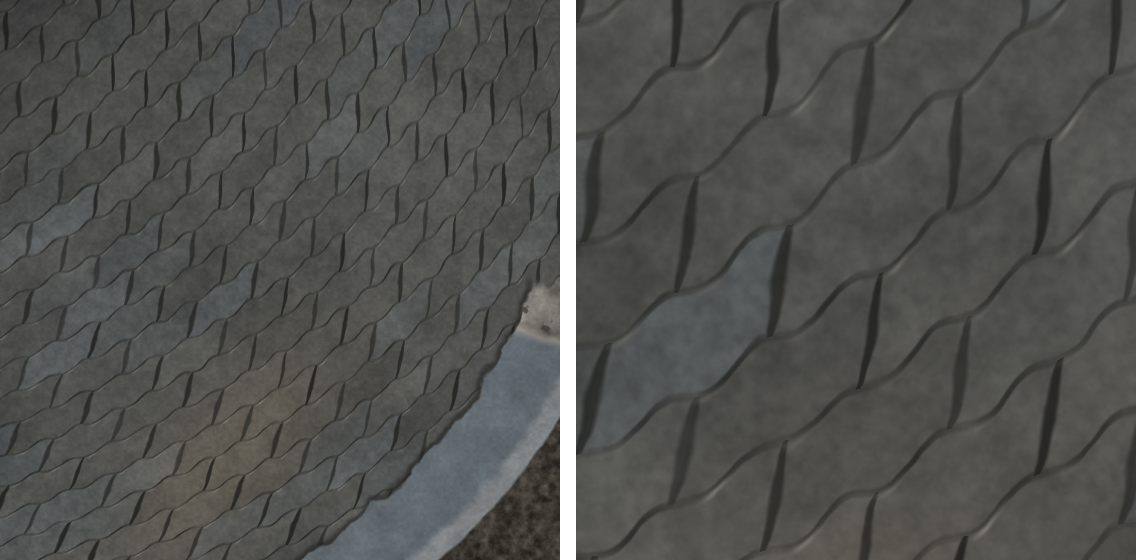
Left: the whole. Right: its middle third, enlarged.
Give the GLSL for this texture, as a three.js fragment shader.

```glsl
// Curving courses of interlocking grey pavers beside a worn concrete curb.
varying vec2 vUv;

const float TAU = 6.2831853;
const vec3 STONE = vec3(0.315, 0.315, 0.305);
const vec3 STONE_COOL = vec3(0.345, 0.365, 0.370);
const vec3 STONE_WARM = vec3(0.420, 0.385, 0.325);
const vec3 JOINT = vec3(0.130, 0.130, 0.122);
const vec3 LIT_EDGE = vec3(0.510, 0.500, 0.470);
const vec3 CURB_TOP = vec3(0.375, 0.405, 0.430);
const vec3 CURB_FACE = vec3(0.500, 0.515, 0.525);
const vec3 RUBBLE = vec3(0.470, 0.460, 0.435);
const vec3 SOIL = vec3(0.235, 0.220, 0.195);

float hash(vec2 p) {
  p = fract(p * vec2(0.1031, 0.1137));
  p += dot(p, p.yx + 33.33);
  return fract((p.x + p.y) * p.x * 17.0 + p.y * 29.0);
}

float noise(vec2 p) {
  vec2 i = floor(p), f = fract(p);
  f = f * f * (3.0 - 2.0 * f);
  float low = mix(hash(i), hash(i + vec2(1.0, 0.0)), f.x);
  float high = mix(hash(i + vec2(0.0, 1.0)), hash(i + 1.0), f.x);
  return mix(low, high, f.y);
}

// Layered noise, centred on zero.
float fbm(vec2 p) {
  float sum = 0.0, amp = 0.5;
  for (int i = 0; i < 4; i++) {
    sum += amp * (noise(p) - 0.5);
    p = mat2(1.6, 1.2, -1.2, 1.6) * p + 7.3;
    amp *= 0.5;
  }
  return sum;
}

// Curved lattice: x runs along a course, y counts the courses.
vec2 courseCoords(vec2 q) {
  float m = 13.36 * q.x + 4.84 * q.y + 2.654 * q.x * q.x
          - 2.536 * q.x * q.y + 3.834 * q.y * q.y - 0.425;
  float n = -3.379 * q.x + 8.678 * q.y - 1.18 * q.x * q.y
          - 0.442 * q.y * q.y - 0.42;
  return vec2(m - n, m + n + 0.5);
}

vec3 pavers(vec2 q, float grain) {
  vec2 st = courseCoords(q);
  st += 0.14 * vec2(fbm(q * 24.0), fbm(q * 24.0 + 40.0));

  // Wavy course lines, with end joints staggered by half a stone.
  float across = st.y - 0.075 * sin(TAU * st.x);
  float course = floor(across);
  float c = across - course - 0.5;
  float along = (st.x - course + 0.12 * c + 0.5 * c * c * c) * 0.5;
  vec2 stone = vec2(floor(along), course);
  float endDist = abs(fract(along + 0.5) - 0.5) * 2.0;
  float lineDist = 0.5 - abs(c);

  // Stone tint, stains and grain.
  float tone = hash(stone + 61.0);
  vec3 col = mix(STONE, STONE_COOL, 0.75 * smoothstep(0.65, 1.0, tone));
  col *= 0.94 + 0.13 * hash(stone + 17.0);
  col *= 1.0 + 0.30 * fbm(q * 9.0) + 0.24 * fbm(q * 60.0) + grain;

  // Warm patch of light near the lower edge.
  vec2 d = q - vec2(0.40, 0.82);
  vec2 glow = vec2(dot(d, vec2(0.70, -0.71)) / 0.25, dot(d, vec2(0.71, 0.70)) / 0.10);
  float warm = exp(-dot(glow, glow));
  col = mix(col, STONE_WARM * (1.0 + grain + 0.3 * fbm(q * 50.0)), 0.6 * warm);

  // Deep end joints and thinner course joints.
  vec2 jointId = vec2(floor(along + 0.5), course);
  float depth = mix(0.55, 1.0, hash(jointId + 83.0));
  float width = mix(0.065, 0.11, hash(jointId + 29.0)) * (1.15 - 1.2 * abs(c));
  float endJoint = depth * (1.0 - smoothstep(width * 0.35, width * 1.2, endDist));
  float steep = 0.5 - 0.5 * cos(TAU * st.x);
  float wear = 0.7 + 0.9 * noise(q * 33.0);
  float lineJoint = (1.0 - smoothstep(0.015, 0.065, lineDist)) * (0.22 + 0.33 * steep) * wear;
  col = mix(col, JOINT, clamp(max(endJoint * 0.92, lineJoint), 0.0, 1.0));

  // Short lit lips on the flatter part of each course line.
  float lineId = floor(across + 0.5);
  float lipSeed = hash(vec2(floor(st.x), lineId) + 47.0);
  vec2 lip = vec2((fract(st.x) - 0.20 - 0.16 * lipSeed) / 0.15, (across - lineId - 0.035) / 0.035);
  float shine = exp(-dot(lip, lip)) * (0.15 + 0.60 * lipSeed + 0.3 * warm);
  return mix(col, LIT_EDGE, clamp(shine, 0.0, 0.9));
}

// Curb top, bright front face, broken end and soil, by radius.
vec3 border(vec2 q, float radius, float grain) {
  float rough = fbm(q * 28.0);
  vec3 curb = mix(CURB_TOP, CURB_FACE, smoothstep(1.012, 1.030, radius + 0.012 * rough));
  curb *= 1.0 + 0.28 * rough + 0.8 * grain;
  float endDist = q.y - 0.592 - 0.25 * (q.x - 0.93) + 0.008 * rough;
  vec3 broken = RUBBLE * (0.95 + 1.1 * rough + grain);
  broken = mix(broken, JOINT * 1.5, 0.7 * smoothstep(0.10, 0.22, fbm(q * 45.0 + 9.0)));
  vec3 col = mix(broken, curb, smoothstep(-0.003, 0.005, endDist));
  col = mix(col, LIT_EDGE * 1.12, 0.7 * exp(-pow(endDist / 0.009, 2.0)));
  vec3 soil = SOIL * (1.0 + 1.3 * fbm(q * 75.0) + 2.0 * grain);
  return mix(col, soil, smoothstep(1.053, 1.060, radius + 0.008 * rough));
}

void main() {
  vec2 q = vec2(vUv.x, 1.0 - vUv.y);
  float grain = 0.22 * fbm(q * 170.0);
  float radius = length(q - vec2(0.098, 0.195));

  // Ragged inner edge; the border stops at the broken end.
  float ragged = radius + 0.035 * fbm(q * 21.0);
  float reach = smoothstep(0.488, 0.515, q.y + 0.05 * fbm(q * 30.0));
  vec3 col = pavers(q, grain);
  float gap = exp(-pow((ragged - 0.908) / 0.007, 2.0)) * reach;
  col = mix(col, JOINT, 0.6 * gap);
  col = mix(col, border(q, radius, grain), smoothstep(0.909, 0.915, ragged) * reach);

  // Soft darkening toward the upper left corner.
  col *= 1.0 - 0.22 * exp(-dot(q, q) * 14.0);
  gl_FragColor = vec4(col, 1.0);
}
```
